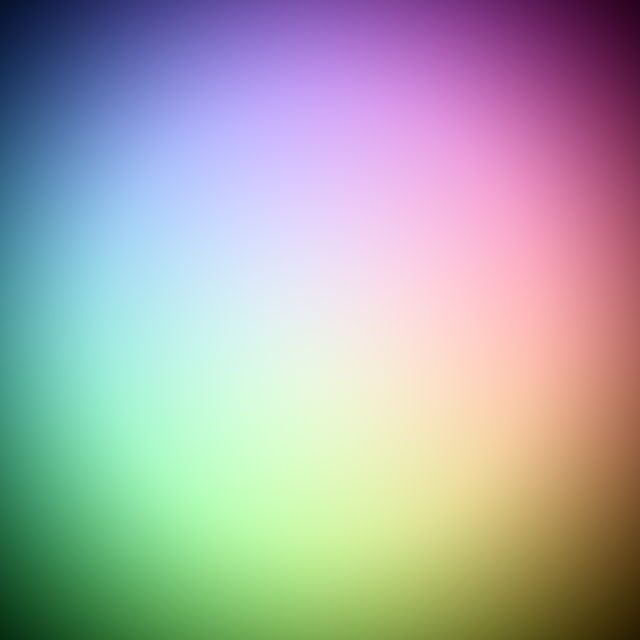
Give the GLSL for this background, as a Shadertoy shader.

```glsl
// Soft rainbow glow: red, green and blue light pools overlap to white inside a dark vignette.

const float TAU = 6.2831853;
const float POOL_OFFSET = 0.25;    // distance of each light from the centre
const float POOL_FALLOFF = 1.1;    // how fast a light fades with squared distance
const float VIGNETTE_START = 0.315;
const float VIGNETTE_END = 0.88;

// Position of a light on the ring, given as a fraction of a clockwise turn
vec2 poolCentre(float turn, float radius) {
    float angle = -TAU * turn;
    return radius * vec2(cos(angle), sin(angle));
}

// Parabolic brightness of one light
float lightPool(vec2 p, vec2 centre, float falloff) {
    vec2 d = p - centre;
    return max(1.0 - falloff * dot(d, d), 0.0);
}

// Radial darkening towards the corners
float vignette(vec2 p, float start, float end) {
    return 1.0 - smoothstep(start, end, length(p));
}

void mainImage(out vec4 fragColor, in vec2 fragCoord) {
    vec2 p = fragCoord / iResolution.xy - 0.5;

    // One light per colour channel, a third of a turn apart
    vec3 color = vec3(0.0);
    for (int channel = 0; channel < 3; channel++) {
        vec2 centre = poolCentre(float(channel) / 3.0, POOL_OFFSET);
        color[channel] = lightPool(p, centre, POOL_FALLOFF);
    }

    color *= vignette(p, VIGNETTE_START, VIGNETTE_END);
    fragColor = vec4(color, 1.0);
}
```
